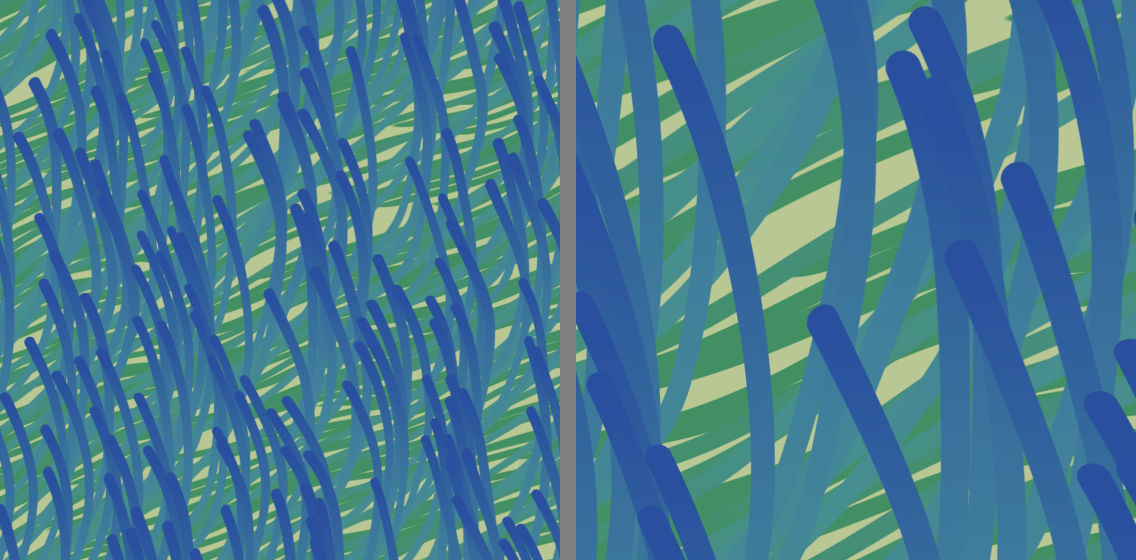
Left: the whole. Right: its middle third, enlarged.
Give the GLSL for this pattern, as a WebGL 1 fragment shader.

```glsl
precision highp float;

uniform vec2 u_resolution;

const float COLUMNS = 4.0;       // strand cells across the canvas
const float ROWS = 34.0;         // strand cells up the canvas
const int ROWS_ABOVE = 27;       // rows whose strands can reach down to a point
const float STRAND_DROP = 0.79;  // vertical extent of one strand

const vec3 SAND = vec3(0.72, 0.78, 0.58);
const vec3 INDIGO = vec3(0.16, 0.31, 0.62);
const vec3 BLUE = vec3(0.21, 0.42, 0.61);
const vec3 STEEL = vec3(0.25, 0.50, 0.61);
const vec3 TEAL = vec3(0.28, 0.56, 0.56);
const vec3 GREEN = vec3(0.26, 0.56, 0.39);

vec2 hash2(vec2 p) {
  vec3 q = fract(p.xyx * vec3(0.1031, 0.1030, 0.0973));
  q += dot(q, q.yzx + 33.33);
  return fract((q.xx + q.yz) * q.zy);
}

float cornerGradient(vec2 cell, vec2 offset) {
  return dot(hash2(cell) * 2.0 - 1.0, offset);
}

float gradientNoise(vec2 p) {
  vec2 i = floor(p);
  vec2 f = p - i;
  vec2 u = f * f * f * (f * (f * 6.0 - 15.0) + 10.0);
  vec2 e = vec2(1.0, 0.0);
  float low = mix(cornerGradient(i, f), cornerGradient(i + e, f - e), u.x);
  float high = mix(cornerGradient(i + e.yx, f - e.yx),
                   cornerGradient(i + 1.0, f - 1.0), u.x);
  return mix(low, high, u.y);
}

float ramp(float a, float b, float x) {
  return clamp((x - a) / (b - a), 0.0, 1.0);
}

// Colour at a given drop below the tip
vec3 strandColor(float drop) {
  vec3 c = mix(INDIGO, BLUE, ramp(0.01, 0.17, drop));
  c = mix(c, STEEL, ramp(0.17, 0.33, drop));
  c = mix(c, TEAL, ramp(0.33, 0.50, drop));
  return mix(c, GREEN, ramp(0.50, 0.66, drop));
}

// Sideways shift (x) and slope (y) of a strand below its tip
vec2 strandPath(float drop, float lean, float sweep) {
  float tail = max(drop - 0.38, 0.0);
  return vec2(drop * (lean - 1.1 * drop) - sweep * tail * tail,
              lean - 2.2 * drop - 2.0 * sweep * tail);
}

// Distance to the centre line, with a round end at the tip
float strandDistance(float x, float drop, float lean, float sweep) {
  vec2 path = strandPath(drop, lean, sweep);
  float side = x - path.x;
  float stretch = sqrt(1.0 + path.y * path.y);
  float along = drop * stretch + path.y * side / stretch;
  float beyond = min(along, 0.0) + max(drop - STRAND_DROP, 0.0);
  return length(vec2(side / stretch, beyond));
}

// Paint the strand of one cell over the colour below it
vec3 paintStrand(vec3 below, vec2 p, vec2 cell, float pixel) {
  vec2 tip = (cell + hash2(cell + 17.0)) / vec2(COLUMNS, ROWS);
  // Gather tips into slanted bundles
  tip.x += 0.07 * gradientNoise(vec2((tip.x + 0.42 * tip.y) * 7.0, tip.y * 2.0));

  vec2 character = hash2(cell + 71.0) - 0.5;
  float lean = 0.47 + 0.12 * character.x;
  float sweep = 3.0 + 1.8 * character.y;
  float drop = tip.y - p.y;
  float radius = mix(0.0092, 0.0056, ramp(0.0, 0.7, drop));
  float d = strandDistance(p.x - tip.x, drop, lean, sweep) - radius;
  return mix(below, strandColor(drop), 1.0 - smoothstep(-pixel, pixel, d));
}

void main() {
  float pixel = 1.0 / u_resolution.y;
  vec2 p = gl_FragCoord.xy * pixel;

  // Gentle shared flow
  p += vec2(0.035 * gradientNoise(p * 3.5 + 5.0),
            0.055 * gradientNoise(p * 3.0 + 41.0));

  // Far tips first, so that the nearest tips lie on top
  vec3 color = SAND;
  float baseRow = floor(p.y * ROWS);
  for (int i = 0; i <= ROWS_ABOVE + 1; i++) {
    float row = baseRow + float(ROWS_ABOVE - i);
    float drop = (row + 0.5) / ROWS - p.y;
    float column = floor((p.x - strandPath(drop, 0.47, 3.0).x) * COLUMNS);
    for (int k = -1; k <= 1; k++) {
      color = paintStrand(color, p, vec2(column + float(k), row), pixel);
    }
  }
  gl_FragColor = vec4(color, 1.0);
}
```
